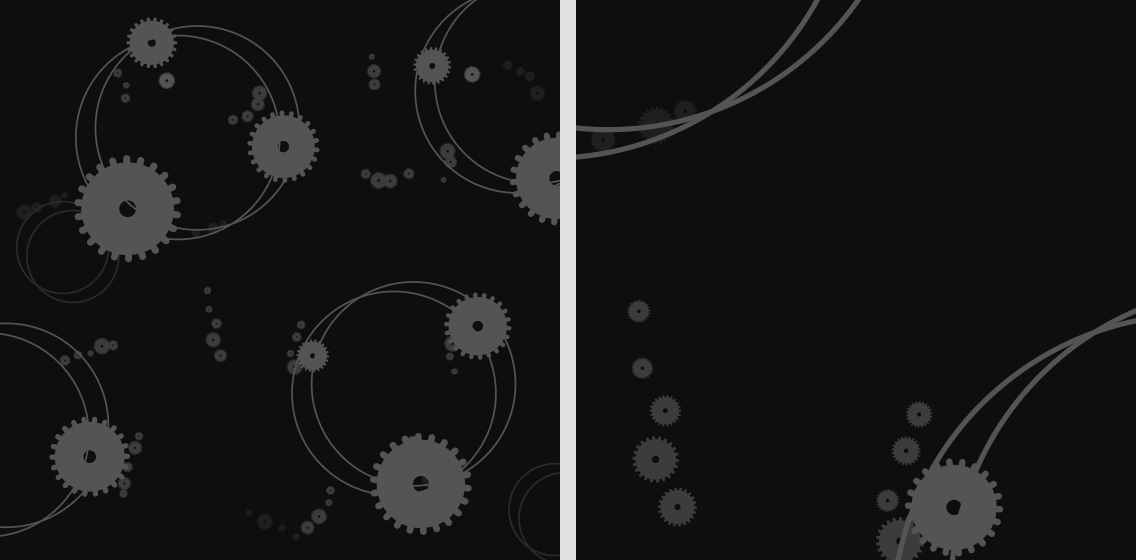
Left: the whole. Right: its middle third, enlarged.
This pattern is drawn by a WebGL 1 fragment shader. Its source:

```glsl
precision highp float;
uniform vec2 u_resolution;

#define TAU 6.2831853
#define BACKGROUND vec3(0.055, 0.054, 0.054)
#define BRIGHT vec3(0.33)
#define MEDIUM vec3(0.237, 0.234, 0.234)
#define FAINT vec3(0.12)
#define FAINT_RING vec3(0.165)
#define TEETH 22.0
#define RING_RADIUS 0.182
#define SMALL_RING_RADIUS 0.082
#define LINE_WIDTH 0.0031
#define GEAR_RANGE vec2(0.015, 0.085)
#define SPECK_RANGE vec2(0.0045, 0.0135)

float hash(vec2 p) {
  return fract(sin(dot(p, vec2(127.1, 311.7))) * 43758.5453);
}

vec2 direction(float angle) {
  return vec2(cos(angle), sin(angle));
}

// Signed distance to a gear with round-tipped teeth and an open axle hole
float gear(vec2 p, float radius) {
  float dist = length(p);
  if (dist > 1.25 * radius) return dist - 1.16 * radius;
  float pitch = TAU / TEETH;
  float spin = radius * 300.0;
  float angle = mod(atan(p.y, p.x) + spin, pitch) - 0.5 * pitch;
  vec2 tooth = dist * direction(angle);
  tooth.x -= clamp(tooth.x, 0.9 * radius, 1.08 * radius);
  float body = min(dist - radius, length(tooth) - 0.075 * radius);
  return max(body, 0.18 * radius - dist);
}

// Two equal thin circles, shifted apart by an offset
float ringPair(vec2 p, float radius, vec2 offset) {
  float first = abs(length(p - 0.5 * offset) - radius);
  float second = abs(length(p + 0.5 * offset) - radius);
  return min(first, second) - 0.5 * LINE_WIDTH;
}

// Three gears riding on a ring pair and a little one inside it
float clockwork(vec2 p, float group) {
  float d = ringPair(p, RING_RADIUS, vec2(0.035, 0.017));
  for (int k = 0; k < 4; k++) {
    float slot = float(k);
    float inner = step(2.5, slot);
    float size = fract(0.35 + 0.618 * (3.0 * group + slot));
    float radius = mix(mix(GEAR_RANGE.x, GEAR_RANGE.y, size), 0.013, inner);
    float angle = 1.95 + 0.98 * group + slot * TAU / 3.0;
    float reach = RING_RADIUS * mix(0.95, 0.55, inner);
    d = min(d, gear(p - reach * direction(angle), radius));
  }
  return d;
}

// A short winding trail of tiny gears
float speckTrail(vec2 p, vec2 cell) {
  vec2 jitter = vec2(hash(cell + 3.1), hash(cell + 7.7));
  vec2 position = (cell + 0.1 + 0.8 * jitter) / 4.0;
  float heading = TAU * hash(cell + 11.3);
  float count = 2.0 + 3.0 * hash(cell + 17.9);
  float d = 1.0;
  for (int j = 0; j < 5; j++) {
    float index = float(j);
    if (index > count) break;
    float size = hash(cell * 5.3 + index + 23.0);
    d = min(d, gear(p - position, mix(SPECK_RANGE.x, SPECK_RANGE.y, size)));
    position += direction(heading) * (0.018 + 0.02 * hash(cell * 2.7 + index));
    heading += 1.4 * (hash(cell * 3.9 + index + 41.0) - 0.5);
  }
  return d;
}

void main() {
  float scale = min(u_resolution.x, u_resolution.y);
  vec2 uv = gl_FragCoord.xy / scale;
  float mediumDist = 1.0;
  float faintDist = 1.0;
  float ringDist = 1.0;
  float brightDist = 1.0;

  // Scattered trails in two shades
  for (int i = 0; i < 16; i++) {
    float index = float(i);
    vec2 cell = vec2(mod(index, 4.0), floor(index / 4.0));
    float d = speckTrail(uv, cell);
    if (hash(cell + 53.0) < 0.35) faintDist = min(faintDist, d);
    else mediumDist = min(mediumDist, d);
  }

  // Small faint ring pairs
  for (int i = 0; i < 2; i++) {
    vec2 center = mix(vec2(0.121, 0.55), vec2(1.0, 0.082), float(i));
    ringDist = min(ringDist, ringPair(uv - center, SMALL_RING_RADIUS, vec2(0.018, -0.016)));
  }

  // Large groups on a skewed two by two lattice
  for (int i = 0; i < 4; i++) {
    float group = float(i);
    float column = mod(group, 2.0);
    vec2 upper = mix(vec2(0.335, 0.763), vec2(0.941, 0.846), column);
    vec2 lower = mix(vec2(-0.006, 0.232), vec2(0.721, 0.306), column);
    vec2 center = mix(upper, lower, floor(group / 2.0));
    brightDist = min(brightDist, clockwork(uv - center, group));
  }

  // Paint from back to front with one-pixel soft edges
  vec3 color = BACKGROUND;
  color = mix(color, FAINT, clamp(0.5 - faintDist * scale, 0.0, 1.0));
  color = mix(color, FAINT_RING, clamp(0.5 - ringDist * scale, 0.0, 1.0));
  color = mix(color, MEDIUM, clamp(0.5 - mediumDist * scale, 0.0, 1.0));
  color = mix(color, BRIGHT, clamp(0.5 - brightDist * scale, 0.0, 1.0));
  gl_FragColor = vec4(color, 1.0);
}
```
